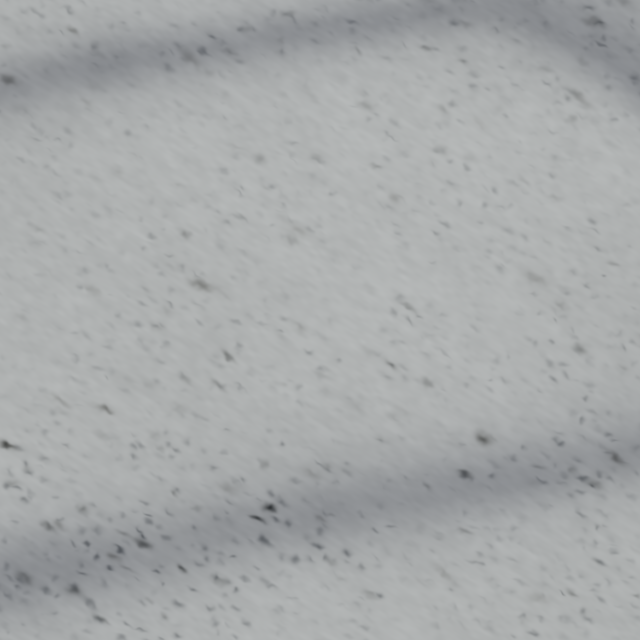
This texture is drawn by a Shadertoy shader. Its source:

```glsl
float hash(vec2 p) {
    vec3 q = fract(vec3(p.xyx) * 0.1031);
    q += dot(q, q.yzx + 33.33);
    return fract((q.x + q.y) * q.z);
}

float noise(vec2 p) {
    vec2 i = floor(p), f = fract(p);
    f = f * f * (3.0 - 2.0 * f);
    return mix(mix(hash(i), hash(i + vec2(1, 0)), f.x),
               mix(hash(i + vec2(0, 1)), hash(i + vec2(1, 1)), f.x), f.y);
}

float fbm(vec2 p) {
    float sum = 0.0, amp = 0.5;
    for (int i = 0; i < 4; i++) {
        sum += amp * noise(p);
        p = p * 2.03 + 17.3;
        amp *= 0.5;
    }
    return sum;
}

vec2 rotate(vec2 p, float a) {
    return vec2(cos(a) * p.x + sin(a) * p.y, cos(a) * p.y - sin(a) * p.x);
}

// Soft elongated grains, one candidate per cell, sloping down to the right
float specks(vec2 uv, float cells, vec2 radius, float share, float seed) {
    vec2 home = floor(uv * cells);
    float sum = 0.0;
    for (int y = -1; y <= 1; y++)
    for (int x = -1; x <= 1; x++) {
        vec2 cell = home + vec2(x, y);
        vec2 key = cell + seed;
        if (hash(key + 3.7) > share) continue;
        vec2 center = (cell + vec2(hash(key + 11.1), hash(key + 23.9))) / cells;
        float angle = -0.5 + 0.6 * (hash(key + 41.3) - 0.5);
        vec2 size = radius * mix(vec2(0.6), vec2(1.35), vec2(hash(key + 57.2), hash(key + 71.8)));
        vec2 d = rotate(uv - center, angle) / size;
        float strength = hash(key + 89.4);
        sum += exp(-dot(d, d)) * mix(0.25, 1.1, strength * strength);
    }
    return sum;
}

// Smoky vein: a dark core inside a wide faint halo
float vein(float dist, float above, float below) {
    float d = dist / (dist > 0.0 ? above : below);
    return 0.64 * exp(-d * d) + 0.36 * exp(-0.22 * d * d);
}

void mainImage(out vec4 fragColor, in vec2 fragCoord) {
    vec2 uv = fragCoord / iResolution.y;
    vec2 grain = rotate(uv, -0.55);

    // Two broad veins, the upper one bending down at the right
    float wobble = 0.03 * (fbm(uv * 5.0 + 4.0) - 0.47);
    float bend = max(uv.x - 0.65, 0.0);
    float upperLine = 0.87 + 0.165 * uv.x - 1.35 * bend * bend;
    float lowerLine = 0.095 + 0.2 * uv.x;
    float upper = vein(uv.y - upperLine + wobble, 0.036 + 0.22 * bend, 0.036);
    float lower = vein(uv.y - lowerLine + wobble, 0.054, 0.056 - 0.012 * uv.x);
    float smoke = max(upper, 0.92 * lower) * (0.8 + 0.4 * fbm(grain * vec2(6.0, 14.0)));

    // Pale ground with cloudy and fibrous variation
    vec3 color = mix(vec3(0.689, 0.699, 0.698), vec3(0.547, 0.558, 0.572), smoke);
    color += 0.035 * (fbm(uv * 4.0 + 9.0) - 0.47);
    color += 0.035 * (fbm(grain * vec2(22.0, 75.0)) - 0.47);
    color += 0.024 * (noise(grain * vec2(70.0, 150.0)) - 0.5);

    // Grains gather in loose clusters, with ragged outlines
    vec2 ragged = uv + 0.005 * (vec2(noise(uv * 110.0), noise(uv * 110.0 + 50.0)) - 0.5);
    float crowd = mix(0.65, 1.15, smoothstep(0.55, 0.1, uv.y)) + 0.25 * smoke;
    float cluster = smoothstep(0.25, 0.68, fbm(uv * 14.0 + 30.0));
    crowd *= 0.35 + 1.25 * cluster;
    float fine = specks(ragged, 48.0, vec2(0.0072, 0.0041), 0.55, 5.0);
    float medium = specks(ragged, 20.0, vec2(0.0105, 0.0055), 0.4, 130.0);
    float bold = specks(ragged, 9.0, vec2(0.0135, 0.0065), 0.36, 260.0);

    color -= vec3(0.09, 0.088, 0.085) * fine * crowd;
    color -= vec3(0.15, 0.15, 0.152) * medium * crowd;
    color -= vec3(0.26, 0.265, 0.275) * bold * min(crowd, 1.1);
    fragColor = vec4(clamp(color, 0.16, 1.0), 1.0);
}
```
